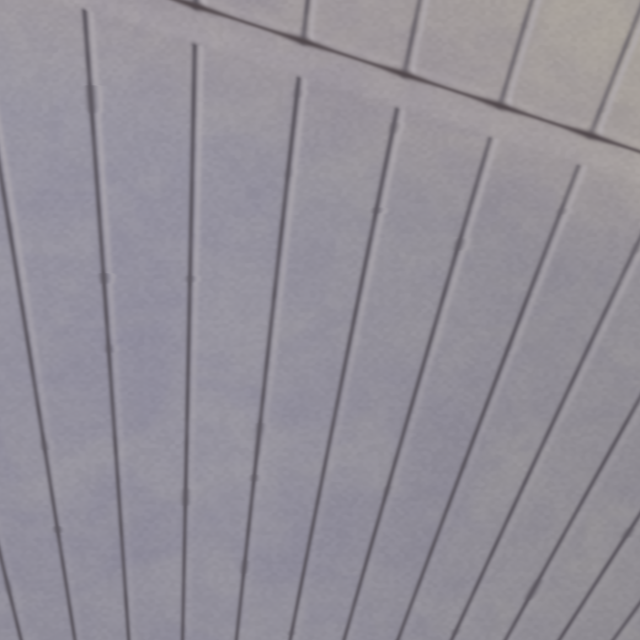
Write a WebGL 2 fragment shader that draws this texture.

```glsl
#version 300 es
precision highp float;
// Painted tongue-and-groove boards seen in perspective, crossed by a slanted trim strip.
// A fan of grooves is found by one projective division, then each groove is shaded as a
// soft dark line with a lit lip. Smooth cellular noise adds mottling, grain and chips.

uniform vec2 u_resolution;
out vec4 fragColor;

const vec3 COOL_PAINT   = vec3(0.588, 0.578, 0.630);
const vec3 GREY_PAINT   = vec3(0.575, 0.562, 0.590);
const vec3 WARM_PAINT   = vec3(0.632, 0.602, 0.612);
const vec3 CREAM_LIGHT  = vec3(0.660, 0.635, 0.605);
const vec3 GROOVE_DARK  = vec3(0.350, 0.332, 0.365);
const vec3 SEAM_DARK    = vec3(0.315, 0.280, 0.295);
const vec3 LIP_LIGHT    = vec3(0.700, 0.680, 0.700);

float hash(vec2 p) {
  vec3 q = fract(vec3(p.xyx) * 0.1031);
  q += dot(q, q.yzx + 33.33);
  return fract((q.x + q.y) * q.z);
}

// Random cell values blended by distance to jittered cell centres.
float cellNoise(vec2 p) {
  vec2 cell = floor(p);
  float total = 0.0, weightSum = 0.0;
  for (int j = -1; j <= 1; j++) {
    for (int i = -1; i <= 1; i++) {
      vec2 id = cell + vec2(i, j);
      vec2 centre = id + 0.2 + 0.6 * vec2(hash(id), hash(id + 57.0));
      vec2 away = p - centre;
      float weight = exp(-5.0 * dot(away, away));
      total += weight * hash(id + 113.0);
      weightSum += weight;
    }
  }
  return total / weightSum;
}

float softLine(float d, float width) {
  return exp(-d * d / (width * width));
}

// Signed height above a slanted line, measured across it.
float slantDistance(vec2 p, float height, float slope) {
  return (p.y - height + slope * p.x) / sqrt(1.0 + slope * slope);
}

// Returns signed distance to the nearest groove and that groove's index.
vec2 grooveFan(vec2 p) {
  float spacing = 0.0841 + 0.0885 * p.y;
  float k = (p.x - 0.2852 - 0.0205 * p.y) / spacing;
  k -= 0.014 * k * p.y * p.y;
  float index = floor(k + 0.5);
  float lean = 0.0205 + 0.0885 * index;
  return vec2((k - index) * spacing / sqrt(1.0 + lean * lean), index);
}

vec3 paint(vec2 p, float seam) {
  vec3 color = mix(COOL_PAINT, GREY_PAINT, smoothstep(0.35, 1.1, p.x + 0.25 * p.y));
  color = mix(color, WARM_PAINT, 0.75 * smoothstep(-0.25, 0.02, seam));
  color = mix(color, CREAM_LIGHT, 0.8 * smoothstep(1.5, 2.0, p.x + p.y));
  color *= 1.0 - 0.04 * (1.0 - p.y) * (1.0 - p.y);

  // Broad cool patches, then fine cloth-like grain.
  vec2 warped = p + 0.02 * sin(p.yx * 19.0 + 1.3 * sin(p * 31.0));
  float patches = cellNoise(warped * vec2(7.0, 9.0)) - 0.5;
  float blotches = cellNoise(warped * vec2(26.0, 34.0) + 9.0) - 0.5;
  float grain = cellNoise(p * vec2(120.0, 170.0)) - 0.5;
  float weave = sin(p.x * 410.0 + 2.0 * patches) * sin(p.y * 370.0);
  color += vec3(0.030, 0.030, 0.012) * patches;
  color += vec3(0.020, 0.020, 0.008) * blotches;
  return color + 0.024 * grain + 0.003 * weave;
}

vec3 addGroove(vec3 color, vec2 p, vec2 groove, float beyondEnd, float flare) {
  float wear = cellNoise(vec2(groove.y * 7.3, p.y * 38.0));
  float chip = smoothstep(0.80, 0.95, wear);
  float width = 0.0037 + 0.0009 * p.y + 0.002 * chip + flare;
  float past = max(beyondEnd, 0.0);
  float corner = smoothstep(1.25, 1.75, p.x + p.y);

  // The lit lip sits on the right of the dark cut and fades downward.
  float lipDistance = length(vec2(groove.x - 2.3 * width, past));
  float lip = softLine(lipDistance, 0.0055) * mix(0.12, 0.55, smoothstep(0.1, 0.8, p.y));
  color = mix(color, LIP_LIGHT, lip);

  float depth = mix(0.82, 0.56, corner) + 0.16 * (wear - 0.5);
  float cut = softLine(length(vec2(groove.x, past)), width);
  return mix(color, GROOVE_DARK, cut * depth);
}

void main() {
  vec2 p = gl_FragCoord.xy / u_resolution;
  float seam = slantDistance(p, 1.091, 0.328);
  float trim = slantDistance(p, 1.0228, 0.314);
  vec2 groove = grooveFan(p);
  vec3 color = paint(p, seam);

  // Trim strip: a faint rise in light between the two groove fields.
  color += 0.018 * smoothstep(0.0, 0.012, trim) * (1.0 - smoothstep(0.02, 0.06, trim));

  // Grooves run below the trim and resume above the seam.
  float flare = 0.0035 * exp(-abs(seam) / 0.009);
  float beyondEnd = min(trim, -seam);
  color = addGroove(color, p, groove, beyondEnd, flare);

  // Shadowed seam, deepest where boards meet it.
  float joint = softLine(groove.x, 0.035);
  float seamWidth = 0.0034 + 0.0022 * joint;
  color = mix(color, SEAM_DARK, softLine(seam, seamWidth) * mix(0.68, 0.95, joint));
  color += 0.02 * softLine(seam - 0.012, 0.006);

  fragColor = vec4(color, 1.0);
}
```
